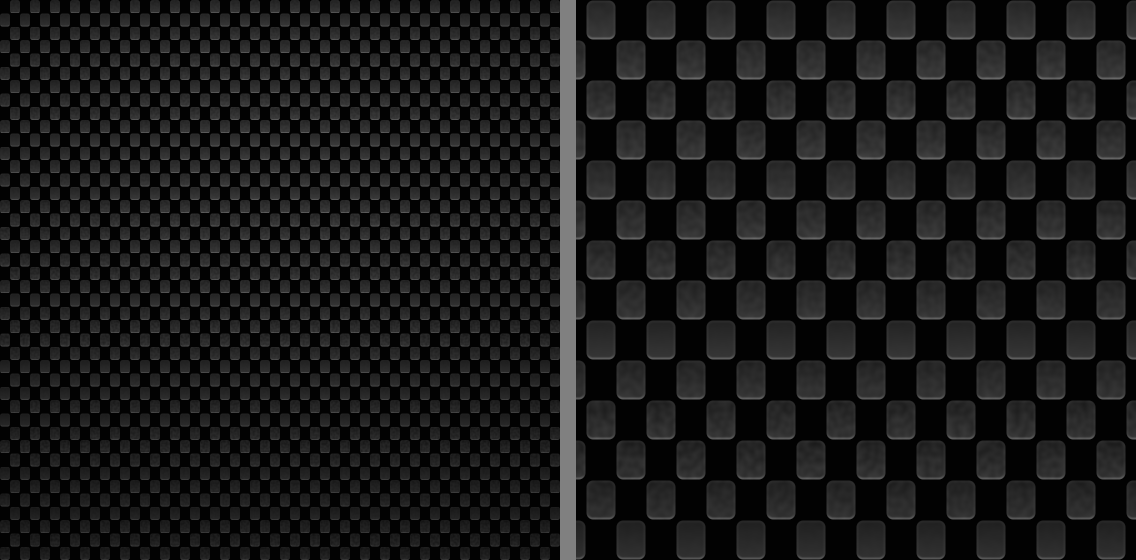
Left, the full canvas; right, a detail of the centre.
A Shadertoy shader for this pattern:

```glsl
// Dark carbon-fibre weave: a checkerboard of upright rounded tiles on black.
// Each tile is a rounded-box distance with a vertical gradient and a lit lower rim;
// a soft glow above the centre shades the sheet and gradient noise mottles it.

#define COLUMNS 56.0
#define ROWS 42.0
#define CORNER 0.17
#define TILE_INSET 0.012
#define RIM_WIDTH 0.075
#define TILE_TOP 0.125
#define TILE_BOTTOM 0.205
#define RIM_GAIN 0.15
#define GAP_COLOR vec3(0.006)
#define GLOW_CENTER vec2(0.5, 0.72)
#define GLOW_RANGE vec2(0.57, 1.17)
#define MOTTLE 0.05

float hash(vec2 p) {
    p = fract(p * vec2(0.1031, 0.1137));
    p += dot(p, p.yx + 33.33);
    return fract((p.x + p.y) * p.x * 17.0);
}

// Dot product of a random unit gradient at a lattice corner with the offset
float cornerSlope(vec2 corner, vec2 offset) {
    float angle = 6.2832 * hash(corner);
    return dot(vec2(cos(angle), sin(angle)), offset);
}

float gradientNoise(vec2 p) {
    vec2 i = floor(p), f = fract(p);
    vec2 w = f * f * f * (f * (f * 6.0 - 15.0) + 10.0);
    vec2 e = vec2(0.0, 1.0);
    float low = mix(cornerSlope(i, f), cornerSlope(i + e.yx, f - e.yx), w.x);
    float high = mix(cornerSlope(i + e, f - e), cornerSlope(i + 1.0, f - 1.0), w.x);
    return mix(low, high, w.y);
}

float roundedBox(vec2 p, vec2 halfSize, float radius) {
    vec2 q = abs(p) - halfSize + radius;
    return length(max(q, 0.0)) + min(max(q.x, q.y), 0.0) - radius;
}

// Broad elliptical light over the whole sheet
float glow(vec2 uv) {
    vec2 q = (uv - GLOW_CENTER) * vec2(1.3, 1.7);
    return mix(GLOW_RANGE.x, GLOW_RANGE.y, exp(-dot(q, q)));
}

void mainImage(out vec4 fragColor, in vec2 fragCoord) {
    vec2 uv = fragCoord / iResolution.xy;
    vec2 grid = uv * vec2(COLUMNS, ROWS);
    vec2 cell = floor(grid);

    // Local position in units of the row height
    vec2 cellSize = vec2(ROWS / COLUMNS, 1.0);
    vec2 p = (fract(grid) - 0.5) * cellSize;
    float pixel = ROWS / iResolution.y;
    float d = roundedBox(p, 0.5 * cellSize - TILE_INSET, CORNER);

    // Alternate cells hold a tile
    float filled = 1.0 - mod(cell.x + cell.y, 2.0);
    float coverage = filled * clamp(0.5 - d / pixel, 0.0, 1.0);

    // Face gradient, darker at the top
    float drop = clamp(0.5 - p.y, 0.0, 1.0);
    float shade = mix(TILE_TOP, TILE_BOTTOM, drop);

    // Thin edge all round, brightest below
    float edge = smoothstep(-RIM_WIDTH - 0.5 * pixel, -0.3 * RIM_WIDTH, d);
    float facing = mix(0.2, 1.0, smoothstep(0.34, 0.47, -p.y));
    shade += RIM_GAIN * edge * facing;

    // Fine mottling whose strength differs from row to row
    float mottle = gradientNoise(grid * vec2(4.0, 5.0)) * hash(vec2(cell.y, 7.0));
    shade = shade * glow(uv) + MOTTLE * mottle;

    fragColor = vec4(mix(GAP_COLOR, vec3(shade), coverage), 1.0);
}
```
